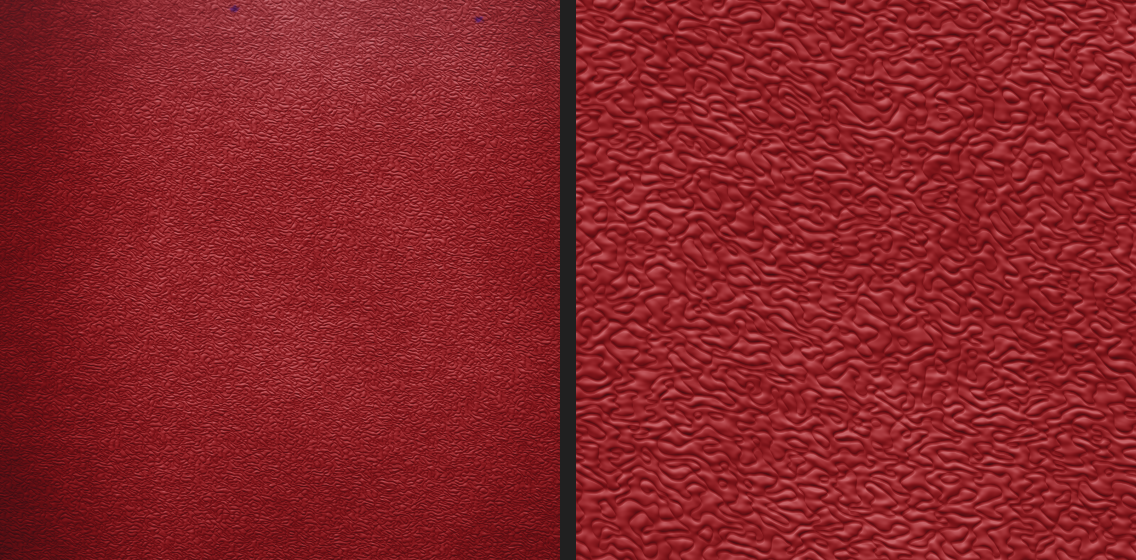
Left: the whole. Right: its middle third, enlarged.
Write a Shadertoy shader that draws this texture.

```glsl
// Dark red pebbled leather with fine slanted grain, lit softly from above.

vec2 hashGradient(vec2 cell) {
    float h = fract(sin(dot(cell, vec2(127.1, 311.7))) * 43758.545);
    return vec2(cos(6.28318 * h), sin(6.28318 * h));
}

float gradientNoise(vec2 p) {
    vec2 i = floor(p), f = p - i;
    vec2 u = f * f * f * (f * (f * 6.0 - 15.0) + 10.0);
    float a = dot(hashGradient(i), f);
    float b = dot(hashGradient(i + vec2(1, 0)), f - vec2(1, 0));
    float c = dot(hashGradient(i + vec2(0, 1)), f - vec2(0, 1));
    float d = dot(hashGradient(i + vec2(1, 1)), f - vec2(1, 1));
    return 1.4 * mix(mix(a, b, u.x), mix(c, d, u.x), u.y);
}

// Rounded pebbles parted by narrow creases where the noise crosses zero
float leatherHeight(vec2 p, float wrinkling) {
    vec2 q = p + vec2(0.0, 0.16 * p.x);
    q.y += 0.008 * gradientNoise(p * vec2(9.0, 10.0));
    q += 0.0024 * vec2(gradientNoise(p * 62.0 + 17.0), gradientNoise(p * 58.0 + 41.0));
    float pebbles = sqrt(abs(gradientNoise(q * vec2(98.0, 158.0))) + 0.012);
    float wrinkles = sqrt(abs(gradientNoise(q * vec2(52.0, 98.0) + 9.0)) + 0.012);
    float fibres = gradientNoise(q * vec2(175.0, 270.0) + 5.0);
    return mix(pebbles, wrinkles, wrinkling) + 0.2 * fibres;
}

vec3 leatherColor(vec2 p) {
    // Coarser wrinkles gather toward the top left
    float wrinkling = 0.12 + 0.4 * smoothstep(0.65, 1.0, p.y - 0.25 * p.x);
    float height = leatherHeight(p, wrinkling);
    float above = leatherHeight(p + vec2(-0.0005, 0.0020), wrinkling);
    float relief = height - above + 0.4 * (height - 0.46);

    // Broad light: shaded edges and a pale sheen along the top
    float sheen = exp(-pow((p.x - 0.58) / 0.42, 2.0) - pow((p.y - 1.02) / 0.2, 2.0));
    float light = 0.562
        - 0.17 * (1.0 - smoothstep(-0.05, 0.32, p.x))
        - 0.10 * (1.0 - smoothstep(-0.05, 0.38, p.y))
        - 0.06 * smoothstep(0.78, 1.02, p.x)
        - 0.04 * smoothstep(0.8, 1.0, p.y)
        + 0.08 * sheen;
    light += 0.022 * gradientNoise(p * 5.0) + 0.025 * gradientNoise(p * vec2(22.0, 34.0));

    // Highlights turn pink, creases stay deep red
    float red = clamp(light * (1.0 + 0.66 * relief), 0.2, 0.78);
    float pink = 0.055 + 2.1 * pow(max(red - 0.38, 0.0), 2.0);
    float haze = 0.055 * smoothstep(0.65, 1.0, p.y) * (0.5 + 0.5 * sheen);
    vec3 color = vec3(red, pink + haze, pink + 0.02 + 1.15 * haze);

    // Two small violet stains near the top edge
    for (int i = 0; i < 2; i++) {
        vec2 d = p - mix(vec2(0.418, 0.984), vec2(0.855, 0.965), float(i));
        float radius = length(d * vec2(0.8, 1.1)) + 0.003 * gradientNoise(p * 180.0);
        float stain = 1.0 - smoothstep(0.002, 0.009, radius);
        color = mix(color, vec3(0.27, 0.09, 0.36) * (1.0 + relief), 0.8 * stain);
    }
    return color;
}

void mainImage(out vec4 fragColor, in vec2 fragCoord) {
    // Average four samples per pixel to smooth the grain
    vec3 color = vec3(0.0);
    for (int i = 0; i < 4; i++) {
        vec2 offset = 0.5 * vec2(i % 2, i / 2) - 0.25;
        color += 0.25 * leatherColor((fragCoord + offset) / iResolution.xy);
    }
    fragColor = vec4(color, 1.0);
}
```
